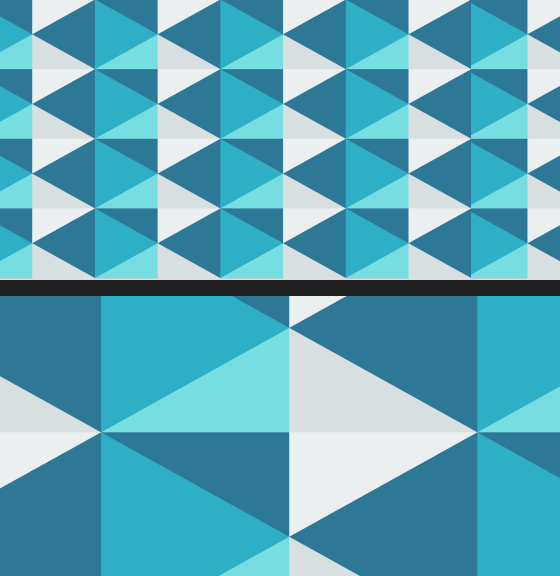
Top: the whole. Bottom: its middle third, enlarged.
Write a WebGL 2 fragment shader that draws this pattern.

```glsl
#version 300 es
precision highp float;
// Faceted diamonds in a grid: each tile holds one diamond, split at its
// centre into a dark and a bright half, over four coloured corners.
// Signed distances to the tile's axes and to the diamond blend the facets.

uniform vec2 u_resolution;
out vec4 fragColor;

// Lengths are in canvas heights.
const vec2 TILE = vec2(0.448, 0.2487);
const vec2 GRID_ORIGIN = vec2(0.115, 1.0018);  // top left corner of a tile
const float SEAM_X = 1.6825;                   // columns past here slip left
const float SEAM_SHIFT = 0.0232;
const float BOTTOM_STRIP = 0.0065;

const vec3 DARK_TEAL = vec3(0.176, 0.470, 0.592);
const vec3 TURQUOISE = vec3(0.186, 0.686, 0.773);
const vec3 AQUA = vec3(0.463, 0.867, 0.878);
const vec3 OFF_WHITE = vec3(0.920, 0.938, 0.941);
const vec3 PALE_GREY = vec3(0.847, 0.875, 0.882);

// Coverage of the positive side of an edge, softened over one pixel.
float coverage(float dist, float pixel) {
    return clamp(dist / pixel + 0.5, 0.0, 1.0);
}

// Signed distance to the nearest half-tile line, positive on the upper half.
float halfTileDistance(float offset, float size) {
    float side = offset < 0.0 ? -1.0 : 1.0;
    return side * min(abs(offset), 0.5 * size - abs(offset));
}

// Positive inside the diamond that spans the whole tile.
float diamondDistance(vec2 local) {
    vec2 scaled = abs(local) / (0.5 * TILE);
    return (1.0 - scaled.x - scaled.y) / length(2.0 / TILE);
}

void main() {
    float pixel = 1.0 / u_resolution.y;
    vec2 position = gl_FragCoord.xy * pixel;

    // Slip the last columns, then repeat the tile around its centre.
    vec2 shifted = position;
    shifted.x += SEAM_SHIFT * step(SEAM_X, position.x);
    vec2 local = (fract((shifted - GRID_ORIGIN) / TILE) - 0.5) * TILE;

    float right = coverage(halfTileDistance(local.x, TILE.x), pixel);
    float top = coverage(halfTileDistance(local.y, TILE.y), pixel);
    float diamond = coverage(diamondDistance(local), pixel);

    // Corner facets below, diamond halves on top.
    vec3 leftCorners = mix(PALE_GREY, OFF_WHITE, top);
    vec3 rightCorners = mix(AQUA, DARK_TEAL, top);
    vec3 corners = mix(leftCorners, rightCorners, right);
    vec3 halves = mix(DARK_TEAL, TURQUOISE, right);
    vec3 color = mix(corners, halves, diamond);

    // Pale margin under the last row.
    color = mix(color, PALE_GREY, coverage(BOTTOM_STRIP - position.y, pixel));

    fragColor = vec4(color, 1.0);
}
```
